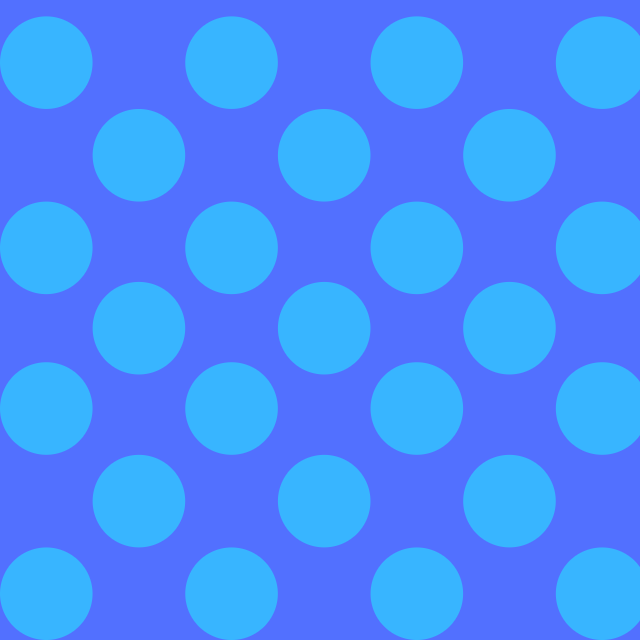
Give the GLSL for this pattern, as a WebGL 2 fragment shader.

```glsl
#version 300 es
precision highp float;
// Draws staggered rows of light blue dots on a violet-blue ground.

uniform vec2 u_resolution;
out vec4 fragColor;

// Height of a row's centre; the two middle gaps are tighter than the rest.
float rowHeight(float row) {
    return 0.0723 + 0.1447 * row - 0.0192 * clamp(row - 2.0, 0.0, 2.0);
}

// Signed distance to the nearest dot of one row; odd rows shift half a step.
float dotRow(vec2 p, float row) {
    float columnStep = 0.2895;
    float shift = 0.0723 + 0.5 * columnStep * mod(row, 2.0);
    float x = mod(p.x - shift + 0.5 * columnStep, columnStep) - 0.5 * columnStep;
    return length(vec2(x, p.y - rowHeight(row))) - 0.0723;
}

void main() {
    vec2 p = gl_FragCoord.xy / u_resolution;
    float pixel = 1.0 / min(u_resolution.x, u_resolution.y);

    // Nearest dot over all seven rows
    float dist = 1.0;
    for (int row = 0; row < 7; row++) {
        dist = min(dist, dotRow(p, float(row)));
    }

    vec3 ground = vec3(0.32, 0.44, 1.0);
    vec3 dotBlue = vec3(0.22, 0.71, 1.0);
    float coverage = clamp(0.5 - dist / pixel, 0.0, 1.0);
    fragColor = vec4(mix(ground, dotBlue, coverage), 1.0);
}
```
